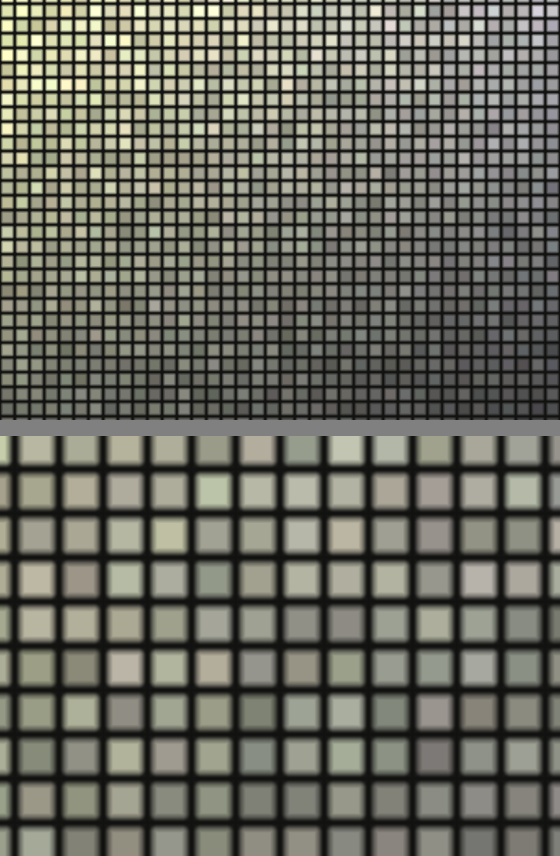
Top, the full canvas; bottom, a detail of the centre.
Reproduce this pattern procedurally as a Shadertoy shader.

```glsl
// Wall of small rounded mosaic tiles in dark grout, lit from the upper left.
#define COLUMNS 38.0
#define ROW_SHIFT 0.75
#define TILE_HALF 0.405
#define CORNER_RADIUS 0.12
#define EDGE_SOFTNESS 0.085
#define RIM_WIDTH 0.10
#define RIM_SHADE 0.83
#define TONE_SPREAD 0.30
#define HUE_SPREAD 0.055
#define GROUT_COLOR vec3(0.085, 0.085, 0.08)

float hash(vec2 p) {
    return fract(sin(dot(p, vec2(127.1, 311.7))) * 43758.5453);
}

float roundedBox(vec2 p, float halfSize, float radius) {
    vec2 q = abs(p) - halfSize + radius;
    return length(max(q, 0.0)) + min(max(q.x, q.y), 0.0) - radius;
}

// Broad light falloff, blended between the four corners of the wall
vec3 wallLight(vec2 uv) {
    vec3 bottom = mix(vec3(0.46, 0.47, 0.43), vec3(0.27, 0.27, 0.275), uv.x);
    vec3 top = mix(vec3(0.92, 0.92, 0.71), vec3(0.69, 0.69, 0.71), uv.x);
    return mix(bottom, top, uv.y);
}

// Each tile takes one flat colour with its own tone and a slight tint
vec3 tileColor(vec2 cell, vec2 uv) {
    float tone = 0.5 * (hash(cell) + hash(cell + 17.3)) - 0.5;
    vec3 tint = vec3(hash(cell + 31.7), hash(cell + 53.1), hash(cell + 71.9)) - 0.5;
    vec3 color = wallLight(uv) * (1.02 + 1.3 * TONE_SPREAD * tone);
    return color * (1.0 + HUE_SPREAD * tint);
}

void mainImage(out vec4 fragColor, in vec2 fragCoord) {
    // Square cells, counted across the canvas width
    float cellsPerPixel = COLUMNS / iResolution.x;
    vec2 grid = fragCoord * cellsPerPixel + vec2(0.0, ROW_SHIFT);
    vec2 cell = floor(grid);
    vec2 local = fract(grid) - 0.5;

    // Light is sampled at the tile centre
    vec2 center = (cell + 0.5 - vec2(0.0, ROW_SHIFT)) / cellsPerPixel;
    vec2 uv = clamp(center / iResolution.xy, 0.0, 1.0);

    float edge = roundedBox(local, TILE_HALF, CORNER_RADIUS);
    float blur = max(EDGE_SOFTNESS, 0.75 * cellsPerPixel);
    float coverage = 1.0 - smoothstep(-blur, blur, edge);

    // Paler face inside a darker rim
    float face = 1.0 - smoothstep(-0.5 * blur, 0.5 * blur, edge + RIM_WIDTH);
    vec3 tile = tileColor(cell, uv) * mix(RIM_SHADE, 1.04, face);

    // Grout darkens toward the middle of each joint
    float joint = smoothstep(0.38, 0.5, max(abs(local.x), abs(local.y)));
    vec3 grout = GROUT_COLOR * mix(1.25, 0.8, joint);

    fragColor = vec4(mix(grout, tile, coverage), 1.0);
}
```
